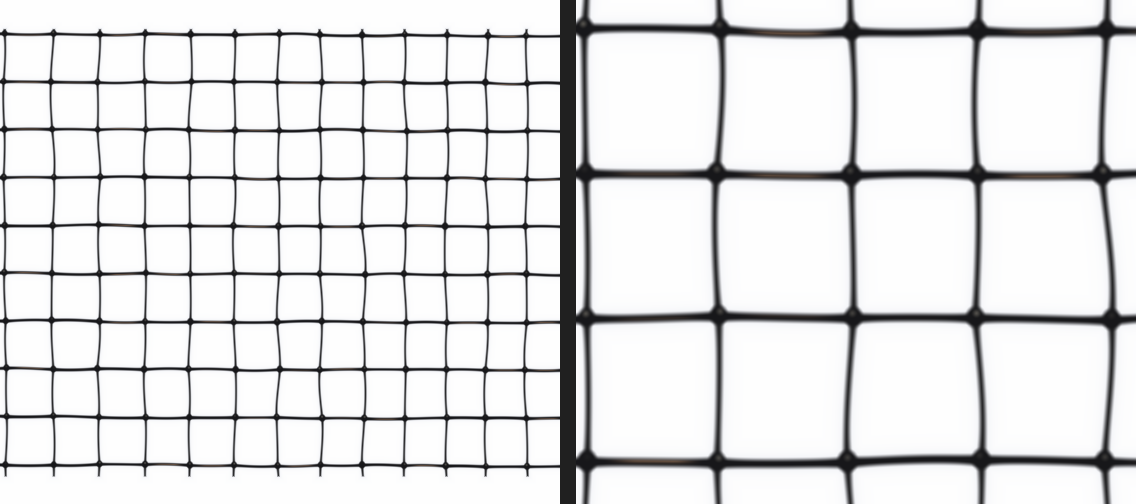
Left: the whole. Right: its middle third, enlarged.
This pattern is drawn by a Shadertoy shader. Its source:

```glsl
// Black plastic garden netting on white: 13 upright strands crossed by 10 rows.
// Hashed junctions are joined by bowed, flared strands with a knot at each
// crossing; lengths are fractions of the canvas height.

const vec2 LAST = vec2(12.0, 9.0);          // last column and row index
const vec2 ORIGIN = vec2(0.0101, 0.0783);   // lower left junction
const vec2 PITCH = vec2(0.0945, 0.0950);    // spacing at the left and between rows
const float SHRINK = 0.000696;              // columns tighten to the right
const float TILT = 0.0036;                  // rows sink to the right
const vec2 NET_SPAN = vec2(0.055, 0.942);   // cut ends of the upright strands

const vec3 PAPER = vec3(0.995);
const vec3 HALO = vec3(0.91, 0.92, 0.95);
const vec3 INK = vec3(0.09, 0.09, 0.10);
const vec3 UPRIGHT_INK = vec3(0.14, 0.14, 0.145);
const vec3 COPPER = vec3(0.48, 0.37, 0.29);
const vec3 KNOT_SHINE = vec3(0.33, 0.32, 0.30);

float hash(vec2 id, float seed) {
    vec3 q = fract(vec3(id.xyx + seed * 7.31 + 19.0) * vec3(0.1031, 0.1030, 0.0973));
    q += dot(q, q.yzx + 33.33);
    return fract((q.x + q.y) * q.z);
}

float signedHash(vec2 id, float seed) {
    return 2.0 * hash(id, seed) - 1.0;
}

// Canvas position to fractional column and row.
vec2 gridCoord(vec2 p) {
    float root = sqrt(max(PITCH.x * PITCH.x - 4.0 * SHRINK * (p.x - ORIGIN.x), 0.0));
    return vec2((PITCH.x - root) / (2.0 * SHRINK),
                (p.y + TILT * p.x - ORIGIN.y) / PITCH.y);
}

// Column and row index to the displaced crossing point.
vec2 junction(vec2 id) {
    float x = ORIGIN.x + id.x * (PITCH.x - SHRINK * id.x);
    float y = ORIGIN.y + id.y * PITCH.y - TILT * x;
    return vec2(x, y) + vec2(0.0034, 0.0014) * vec2(signedHash(id, 1.0), signedHash(id, 2.0));
}

// Centre line between two junction offsets, bowed in the middle.
float bowed(float a, float b, float t, float bow) {
    return mix(a, b, smoothstep(0.0, 1.0, t)) + bow * 4.0 * t * (1.0 - t);
}

// Half width of a strand, flaring towards its knots.
float flared(float thin, float flare, float t) {
    return thin + flare * pow(abs(2.0 * t - 1.0), 5.0);
}

float coverage(float dist, float blur) {
    return 1.0 - smoothstep(-blur, blur, dist);
}

float glow(float dist, float reach) {
    return exp(-max(dist, 0.0) / reach);
}

void mainImage(out vec4 fragColor, in vec2 fragCoord) {
    vec2 p = fragCoord / iResolution.y;
    float blur = max(0.0021, 0.9 / iResolution.y);
    vec2 grid = gridCoord(p);
    vec2 nearest = clamp(round(grid), vec2(0.0), LAST);
    vec2 cell = floor(grid);

    // Upright strand nearest to this point
    vec2 id = vec2(nearest.x, cell.y);
    vec2 a = junction(id);
    vec2 b = junction(id + vec2(0.0, 1.0));
    float t = clamp((p.y - a.y) / (b.y - a.y), 0.0, 1.0);
    float uprightX = bowed(a.x, b.x, t, 0.0024 * signedHash(id, 3.0));
    float uprightDist = abs(p.x - uprightX) - flared(0.0017, 0.0011, t);
    float cutDist = max(NET_SPAN.x - p.y, p.y - NET_SPAN.y);
    uprightDist = max(uprightDist, cutDist);

    // Cross strand nearest to this point
    id = vec2(cell.x, nearest.y);
    a = junction(id);
    b = junction(id + vec2(1.0, 0.0));
    t = clamp((p.x - a.x) / (b.x - a.x), 0.0, 1.0);
    float rowY = bowed(a.y, b.y, t, 0.0019 * signedHash(id, 4.0));
    float rowWidth = flared(0.0023 + 0.0005 * hash(id, 5.0), 0.0011, t);
    float rowDist = abs(p.y - rowY) - rowWidth;

    // Knot, a little taller than wide and set above its row
    vec2 fromKnot = p - junction(nearest) - vec2(0.0, 0.0008);
    float knotSize = 0.0055 + 0.0011 * hash(nearest, 6.0);
    float knotDist = length(fromKnot * vec2(1.05, 0.92)) - knotSize;
    knotDist = max(knotDist, cutDist);

    // Paper with a faint cool halo round the net
    float netDist = min(min(uprightDist, rowDist), knotDist);
    vec3 color = mix(PAPER, HALO, 0.65 * glow(netDist, 0.0035));

    // Some cross strands catch a copper light along their middle
    float lit = smoothstep(0.45, 0.8, hash(id, 7.0)) * smoothstep(0.12, 0.4, t)
              * (1.0 - smoothstep(0.65, 0.9, t));
    float streakY = rowY + 0.0012 * signedHash(id, 8.0);
    vec3 rowColor = mix(INK, COPPER, lit * coverage(abs(p.y - streakY) - 0.0007, blur));

    // Worn spot on top of each knot
    vec2 shineOffset = fromKnot - vec2(0.0012 * signedHash(nearest, 9.0), 0.0026);
    float shine = coverage(length(shineOffset) - 0.0017, blur) * hash(nearest, 10.0);
    vec3 knotColor = mix(INK, KNOT_SHINE, shine);

    color = mix(color, UPRIGHT_INK, coverage(uprightDist, blur));
    color = mix(color, rowColor, coverage(rowDist, blur));
    color = mix(color, knotColor, coverage(knotDist, blur));
    fragColor = vec4(color, 1.0);
}
```
